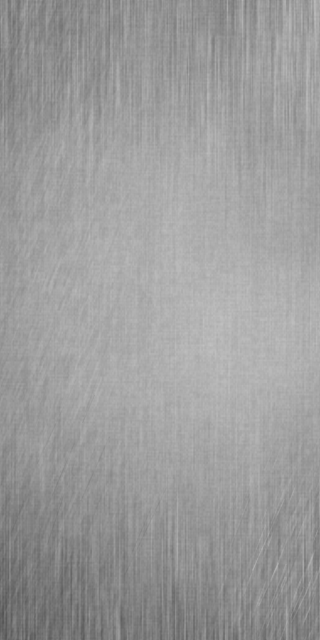
Reproduce this texture procedurally as a WebGL 1 fragment shader.

```glsl
precision highp float;
// Brushed grey metal: a soft central glow under fine vertical brush streaks,
// faint cross lines and slanted scratches. Stretched value noise makes the
// grain; a loop of line segments adds the longer single scratches.
uniform vec2 u_resolution;

float hash(vec2 cell) {
  vec3 h = fract(cell.xyx * vec3(0.1031, 0.1030, 0.0973));
  h += dot(h, h.yzx + 33.33);
  return fract((h.x + h.y) * h.z);
}

// Value noise, centred on zero
float noise(vec2 p) {
  vec2 cell = floor(p);
  vec2 f = fract(p);
  f = f * f * (3.0 - 2.0 * f);
  float low = mix(hash(cell), hash(cell + vec2(1.0, 0.0)), f.x);
  float high = mix(hash(cell + vec2(0.0, 1.0)), hash(cell + vec2(1.0, 1.0)), f.x);
  return mix(low, high, f.y) - 0.5;
}

float segmentDistance(vec2 p, vec2 start, vec2 span) {
  vec2 toPoint = p - start;
  float along = clamp(dot(toPoint, span) / dot(span, span), 0.0, 1.0);
  return length(toPoint - span * along);
}

// Broad light: bright middle, dark lower left, lifted upper right corner
float sheen(vec2 p) {
  float away = length((p - vec2(0.58, 1.06)) * vec2(1.0, 0.82));
  float light = mix(0.688, 0.525, smoothstep(0.12, 1.03, away));
  light -= 0.085 * (1.0 - smoothstep(0.0, 0.8, p.x * 0.7 + p.y));
  light += 0.11 * (1.0 - smoothstep(0.0, 0.45, length((p - vec2(1.0, 2.0)) * vec2(1.3, 0.8))));
  light += 0.025 * smoothstep(0.5, 1.0, p.x) * (1.0 - smoothstep(0.05, 0.3, abs(p.y - 1.0)));
  light += 0.025 * noise(p * vec2(9.0, 5.0) + 60.0);
  return light + 0.035 * noise(p * vec2(2.5, 4.0) + 7.0);
}

// Vertical brushing in uneven patches, strongest near the top and bottom
float streaks(vec2 p) {
  float ends = smoothstep(0.2, 0.95, abs(p.y - 1.04));
  float patches = 1.0 + 0.9 * noise(p * vec2(11.0, 5.0) + 150.0);
  float fine = noise(vec2(p.x * 211.0, p.y * 3.0));
  float broken = noise(vec2(p.x * 193.0 + 31.0, p.y * 14.0));
  float glint = smoothstep(0.2, 0.48, noise(vec2(p.x * 173.0 + 70.0, p.y * 4.0))) - 0.16;
  return (0.026 + 0.074 * ends) * patches * (0.8 * fine + 0.8 * broken + 0.45 * glint);
}

// Thin broken cross lines over a fine mottled grain
float crossGrain(vec2 p) {
  float lines = noise(vec2(p.x * 17.0, p.y * 190.0 + 40.0));
  float grain = noise(p * vec2(190.0, 150.0) + 200.0);
  float mottle = noise(p * vec2(75.0, 50.0) + 400.0);
  return 0.02 * lines + 0.04 * grain + 0.018 * mottle;
}

// Slanted hatching along the left side and in the lower right corner
float hatching(vec2 p) {
  vec2 q = vec2(0.93 * p.x - 0.36 * p.y, 0.36 * p.x + 0.93 * p.y);
  float left = 1.0 - smoothstep(0.1, 0.6, p.x);
  float corner = 1.0 - smoothstep(0.1, 0.6, length((p - vec2(1.0, 0.15)) * vec2(1.2, 0.9)));
  float marks = noise(vec2(q.x * 150.0, q.y * 20.0) + 300.0);
  float glints = smoothstep(0.15, 0.45, noise(vec2(q.x * 140.0, q.y * 12.0) + 500.0));
  return (0.014 + 0.038 * left + 0.045 * corner) * marks
       + (0.02 * left + 0.06 * corner) * (glints - 0.1);
}

// Longer scratches: dark ones on the left, pale ones on the right
float scratches(vec2 p) {
  float sum = 0.0;
  for (int i = 0; i < 20; i++) {
    float id = float(i);
    float side = mod(id, 2.0);
    vec2 spot = vec2(hash(vec2(id, 3.0)), hash(vec2(id, 8.0)));
    vec2 start = mix(vec2(0.02, 0.2) + spot * vec2(0.4, 0.6),
                     vec2(0.78, 0.0) + spot * vec2(0.2, 0.4), side);
    float slant = 0.3 + 0.2 * hash(vec2(id, 13.0));
    vec2 span = vec2(slant, 1.0) * (0.08 + 0.2 * hash(vec2(id, 21.0)));
    float mark = 1.0 - smoothstep(0.0005, 0.0035, segmentDistance(p, start, span));
    float wear = 0.6 + noise(p * vec2(20.0, 45.0) + id * 9.0);
    sum += mark * wear * mix(-0.06, 0.07, side) * (0.4 + 0.6 * hash(vec2(id, 34.0)));
  }
  return sum;
}

void main() {
  vec2 uv = gl_FragCoord.xy / u_resolution;
  vec2 p = uv * vec2(1.0, 2.0);
  float grey = sheen(p) + streaks(p) + crossGrain(p) + hatching(p) + scratches(p);
  gl_FragColor = vec4(vec3(clamp(grey, 0.0, 1.0)), 1.0);
}
```
